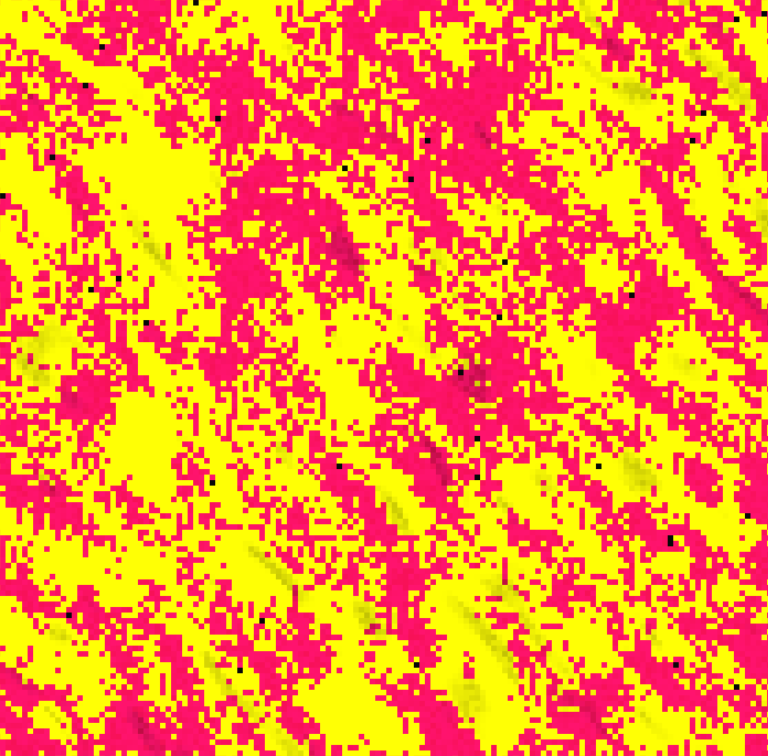
A WebGL 2 fragment shader for this texture:

```glsl
#version 300 es
precision highp float;
// Draws a blocky two-colour grain of pink and yellow, gathered into slanted streaks.

#define ROWS 137.0          // cells over the canvas height
#define EDGE_PIXELS 1.15    // width of the smoothed cell edge
#define STREAK_DIR vec2(0.62, -0.78)
#define STREAK_LENGTH 10.0  // in cells
#define STREAK_WIDTH 4.2    // in cells
#define STREAK_GAIN 1.9     // higher gives more solid patches
#define YELLOW_BIAS 0.015
#define RUN_LENGTH 3.0      // cells in a straight run of grain
#define SHADE_DEPTH 0.24
#define BLACK_SHARE 0.003
#define YELLOW vec3(1.0, 1.0, 0.02)
#define PINK vec3(1.0, 0.075, 0.43)

uniform vec2 u_resolution;
out vec4 fragColor;

// Integer hash of a lattice point, 0 to 1
float hash(vec2 p, uint seed) {
    uvec2 v = uvec2(ivec2(floor(p))) * 1664525u + 1013904223u + seed * 747796405u;
    v.x += v.y * 1664525u;
    v.y += v.x * 1664525u;
    v ^= v >> 16u;
    v.x += v.y * 1664525u;
    v.y += v.x * 1664525u;
    v ^= v >> 16u;
    return float((v.x ^ v.y) >> 8u) / 16777216.0;
}

float valueNoise(vec2 p, uint seed) {
    vec2 i = floor(p), f = fract(p);
    f = f * f * (3.0 - 2.0 * f);
    float low = mix(hash(i, seed), hash(i + vec2(1, 0), seed), f.x);
    float high = mix(hash(i + vec2(0, 1), seed), hash(i + vec2(1, 1), seed), f.x);
    return mix(low, high, f.y);
}

// Random grain: single cells mixed with vertical and horizontal runs
float grain(vec2 cell) {
    float single = hash(cell, 6u);
    float kind = valueNoise(cell / 4.0, 1u);
    float run = single;
    if (kind > 0.57) {
        float shift = floor(hash(vec2(cell.x, 0.0), 2u) * RUN_LENGTH);
        run = hash(vec2(cell.x, floor((cell.y + shift) / RUN_LENGTH)), 3u);
    } else if (kind < 0.34) {
        float shift = floor(hash(vec2(0.0, cell.y), 4u) * RUN_LENGTH);
        run = hash(vec2(floor((cell.x + shift) / RUN_LENGTH), cell.y), 5u);
    }
    // A few cells break out of their run
    return hash(cell, 13u) < 0.2 ? single : run;
}

vec3 cellColour(vec2 cell) {
    // Streak coordinates, gently bent
    vec2 bent = cell + 5.0 * (valueNoise(cell / 22.0, 7u) - 0.5);
    vec2 across = vec2(-STREAK_DIR.y, STREAK_DIR.x);
    vec2 q = vec2(dot(bent, STREAK_DIR) / STREAK_LENGTH, dot(bent, across) / STREAK_WIDTH);

    // Streaks decide the solid patches, grain breaks up the rest
    float streak = 0.72 * valueNoise(q, 8u) + 0.28 * valueNoise(q * 1.9 + 31.0, 9u) - 0.5;
    float tone = streak * STREAK_GAIN;
    bool isPink = tone + grain(cell) - 0.5 > YELLOW_BIAS;

    // Slight variation from cell to cell
    float vary = hash(cell, 10u);
    vec3 pink = PINK - vec3(0.03, 0.01, 0.09) * vary * vary;
    vec3 colour = isPink ? pink : YELLOW;

    // Soft dark creases within the solid patches
    float crease = smoothstep(0.74, 0.96, valueNoise(q * vec2(0.9, 1.2) + 57.0, 11u));
    crease *= smoothstep(0.1, 0.4, abs(tone)) * (0.3 + 0.7 * vary);
    colour *= 1.0 - SHADE_DEPTH * crease;

    // Rare black specks among the grain
    bool isSpeck = hash(cell, 12u) < BLACK_SHARE && abs(tone) < 0.35;
    return isSpeck ? vec3(0.03) : colour;
}

void main() {
    float cellsPerPixel = ROWS / u_resolution.y;
    vec2 p = gl_FragCoord.xy * cellsPerPixel - 0.5;
    vec2 cell = floor(p);

    // Blend the four nearest cells over a narrow edge
    vec2 f = clamp((fract(p) - 0.5) / (cellsPerPixel * EDGE_PIXELS) + 0.5, 0.0, 1.0);
    vec3 low = mix(cellColour(cell), cellColour(cell + vec2(1, 0)), f.x);
    vec3 high = mix(cellColour(cell + vec2(0, 1)), cellColour(cell + vec2(1, 1)), f.x);
    fragColor = vec4(mix(low, high, f.y), 1.0);
}
```
